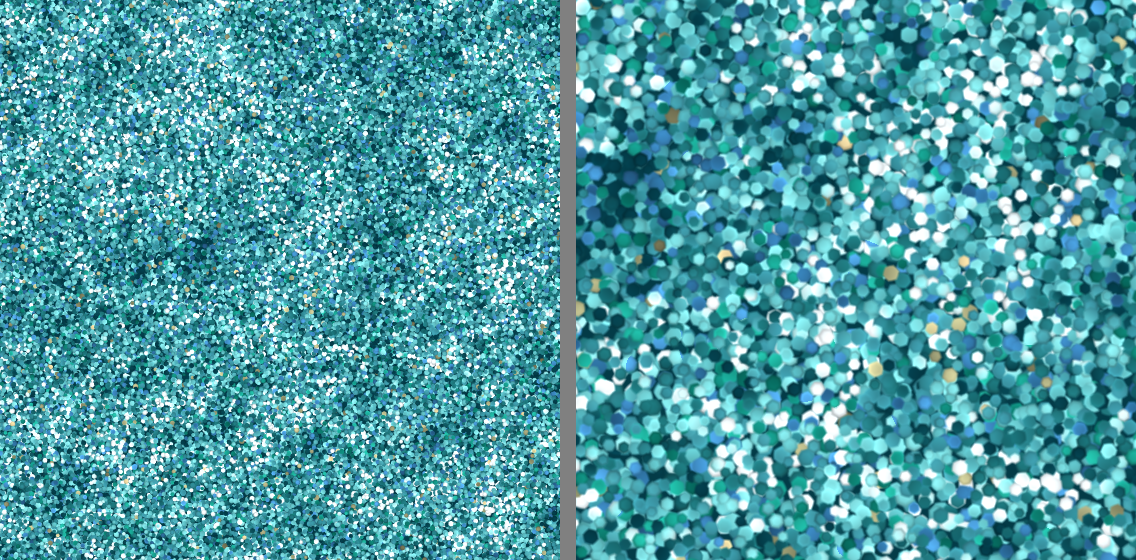
Left: the whole. Right: its middle third, enlarged.
Reproduce this texture procedurally as a WebGL 1 fragment shader.

```glsl
precision highp float;
// Fine turquoise glitter: overlapping flakes with pale sparkles and coloured glints.
uniform vec2 u_resolution;

const vec3 DEEP_TEAL = vec3(0.01, 0.23, 0.28);
const vec3 TEAL = vec3(0.11, 0.45, 0.47);
const vec3 SEA_BLUE = vec3(0.23, 0.58, 0.64);
const vec3 TURQUOISE = vec3(0.37, 0.74, 0.76);
const vec3 AQUA = vec3(0.53, 0.91, 0.92);
const vec3 SPARKLE = vec3(0.96, 0.99, 1.0);
const vec3 BLUE_GLINT = vec3(0.26, 0.58, 0.88);
const vec3 GREEN_GLINT = vec3(0.04, 0.67, 0.57);
const vec3 WARM_GLINT = vec3(0.83, 0.73, 0.49);
const float SOFTNESS = 0.0011;

float hash(vec2 p) {
  vec3 q = fract(vec3(p.xyx) * 0.1031);
  q += dot(q, q.yzx + 33.33);
  return fract((q.x + q.y) * q.z);
}

vec2 hash2(vec2 p) {
  return vec2(hash(p + 17.3), hash(p + 71.9));
}

float noise(vec2 p) {
  vec2 cell = floor(p);
  vec2 f = fract(p);
  f = f * f * (3.0 - 2.0 * f);
  float low = mix(hash(cell), hash(cell + vec2(1.0, 0.0)), f.x);
  float high = mix(hash(cell + vec2(0.0, 1.0)), hash(cell + 1.0), f.x);
  return mix(low, high, f.y);
}

mat2 rotation(float angle) {
  float c = cos(angle);
  float s = sin(angle);
  return mat2(c, s, -s, c);
}

// Rounded hexagon: a blend of circular and hexagonal distance
float flakeDistance(vec2 p) {
  vec2 a = abs(p);
  float hexagon = max(a.x, a.x * 0.5 + a.y * 0.866);
  return mix(length(p), hexagon, 0.6);
}

// Ramp from shadowed to sparkling flakes
vec3 toneColor(float tone) {
  vec3 color = mix(DEEP_TEAL, TEAL, smoothstep(0.0, 0.2, tone));
  color = mix(color, SEA_BLUE, smoothstep(0.2, 0.45, tone));
  color = mix(color, TURQUOISE, smoothstep(0.45, 0.68, tone));
  color = mix(color, AQUA, smoothstep(0.68, 0.87, tone));
  return mix(color, SPARKLE, smoothstep(0.87, 0.98, tone));
}

vec3 flakeColor(vec2 id, float clump) {
  float tone = hash(id + 5.7) + clump;
  float kind = hash(id + 41.2);
  vec3 color = toneColor(tone);
  float shade = 0.65 + 0.45 * clamp(tone, 0.0, 1.0);
  if (tone < 0.87) {
    color = mix(color, BLUE_GLINT * shade, 0.8 * step(kind, 0.09));
    color = mix(color, GREEN_GLINT * shade, 0.8 * step(0.91, kind));
  }
  return mix(color, WARM_GLINT * shade, 0.8 * step(abs(kind - 0.5), 0.007));
}

// Paints one scattered layer of flakes over the colour below
vec3 addFlakes(vec3 under, vec2 uv, float cells, float seed, float presence, float clump) {
  vec2 p = rotation(seed) * uv * cells + seed * 37.0;
  vec2 base = floor(p);
  float blur = max(SOFTNESS, 0.6 / min(u_resolution.x, u_resolution.y)) * cells;
  vec3 color = under;
  for (int y = -1; y <= 1; y++) {
    for (int x = -1; x <= 1; x++) {
      vec2 cell = base + vec2(float(x), float(y));
      vec2 id = cell + seed * 113.0;
      vec2 center = cell + 0.1 + 0.8 * hash2(id);
      vec2 local = rotation(6.283 * hash(id + 9.1)) * (p - center);
      float radius = mix(0.38, 0.62, hash(id + 23.4));
      float dist = flakeDistance(local);
      float cover = 1.0 - smoothstep(radius - blur, radius + blur, dist);
      cover *= step(hash(id + 63.8), presence);
      // Tilted facet shading and a light or dark rim
      float rim = smoothstep(radius * 0.4, radius, dist);
      float facet = 1.04 + 0.18 * local.x + rim * mix(-0.24, 0.12, hash(id + 87.5));
      color = mix(color, flakeColor(id, clump) * facet, cover);
    }
  }
  return color;
}

void main() {
  vec2 uv = gl_FragCoord.xy / min(u_resolution.x, u_resolution.y);
  // Broad drifts and small clusters of light and dark
  float clump = 0.22 * (noise(uv * 9.0) - 0.5) + 0.34 * (noise(uv * 32.0 + 50.0) - 0.5);
  vec3 color = DEEP_TEAL;
  color = addFlakes(color, uv, 112.0, 0.4, 1.0, clump);
  color = addFlakes(color, uv, 124.0, 1.1, 0.8, clump);
  color = addFlakes(color, uv, 138.0, 1.9, 0.55, clump);
  gl_FragColor = vec4(clamp(color, 0.0, 1.0), 1.0);
}
```
